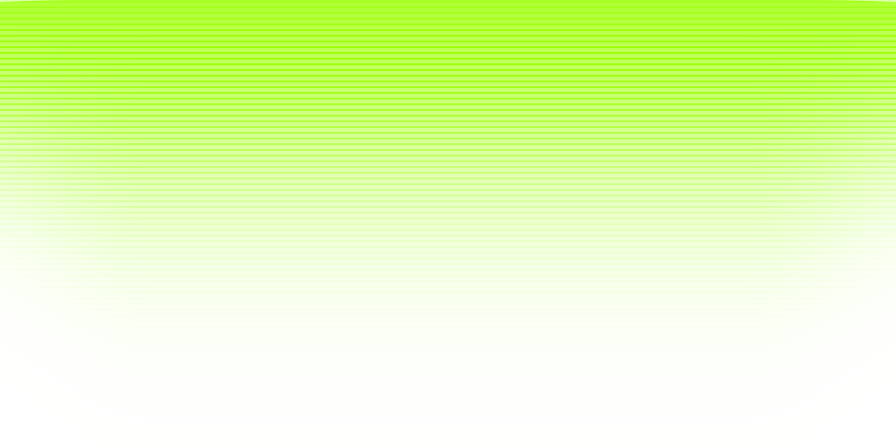
A Shadertoy shader for this background:

```glsl
// A lime glow falls from the top edge and fades to white, shrinking at the sides.
// A Gaussian falloff sets the tint, and evenly repeated thin horizontal
// stripes deepen it most strongly through the middle tones.

const vec3 WHITE = vec3(1.0);
const vec3 LIME = vec3(0.61, 1.0, 0.0);
const float STRIPE_COUNT = 78.5;
const float STRIPE_PHASE = 0.27;

// Gaussian fade with depth, brighter in a band along the top edge;
// its reach shortens near the side edges.
float glowAmount(float depth, float sideDistance) {
    float reachSquared = mix(0.12, 0.182, smoothstep(-0.03, 0.17, sideDistance));
    float topBand = 0.1 * (1.0 - smoothstep(0.0, 0.1, depth));
    return 0.69 * exp(-depth * depth / reachSquared) + topBand;
}

// Filtered coverage of a repeated stripe, with lengths in stripe periods.
float stripeCoverage(float position, float halfWidth, float pixelSize) {
    float distanceToCenter = abs(fract(position + 0.5) - 0.5);
    return clamp((halfWidth - distanceToCenter) / pixelSize + 0.5, 0.0, 1.0);
}

// Extra tint of a stripe: soft at the top edge, vanishing with the glow.
float stripeStrength(float glow, float depth) {
    float topFade = mix(0.4, 1.0, smoothstep(0.0, 0.12, depth));
    return 1.85 * topFade * pow(glow, 1.45) * (1.0 - glow);
}

// Thin pale wedge where the glow curves away from each upper corner.
float cornerCover(float depth, float sideDistance, float pixelSize) {
    float inward = max(1.0 - sideDistance / 0.09, 0.0);
    float wedgeDepth = 0.005 * inward * inward;
    return clamp((depth - wedgeDepth) / pixelSize + 0.5, 0.0, 1.0);
}

void mainImage(out vec4 fragColor, in vec2 fragCoord) {
    vec2 uv = fragCoord / iResolution.xy;
    float pixelSize = 1.0 / iResolution.y;
    float depth = 1.0 - uv.y;
    float sideDistance = min(uv.x, 1.0 - uv.x);

    // Broad glow
    float glow = glowAmount(depth, sideDistance);

    // Fine stripes
    float stripe = stripeCoverage(depth * STRIPE_COUNT - STRIPE_PHASE,
                                  0.16, pixelSize * STRIPE_COUNT);
    float tint = min(glow + stripe * stripeStrength(glow, depth), 1.0);

    // Rounded upper corners
    tint *= mix(0.4, 1.0, cornerCover(depth, sideDistance, pixelSize));

    fragColor = vec4(mix(WHITE, LIME, tint), 1.0);
}
```
